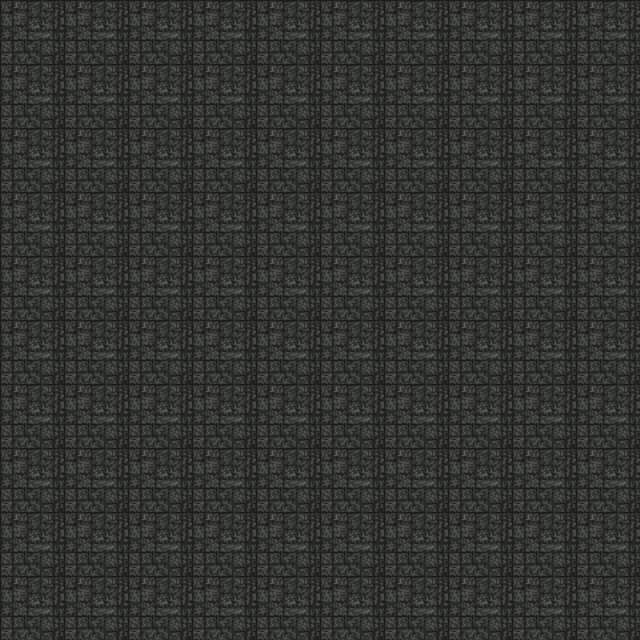
Write a WebGL 2 fragment shader that draws this texture.

```glsl
#version 300 es
precision highp float;
// Dark grey stone paving: one patch of grainy squarish blocks, repeated ten by ten.
uniform vec2 u_resolution;
out vec4 outColor;

#define REPEATS 10.0
#define PHASE 0.01
#define BAND_JOINT 0.62
#define JOINT_HALF_WIDTH 0.010
#define SHADE_WIDTH 0.045
#define STONE_LEVEL 0.260
#define TONE_SPREAD 0.050
#define FINE_GRAIN 0.25
#define COARSE_GRAIN 0.07
#define SAMPLES 2
#define STONE_TINT vec3(0.985, 1.025, 0.985)
#define JOINT_COLOR vec3(0.095, 0.098, 0.090)

const int COLUMNS = 6;
// Left edge of each column, and the heights of its own cross joints.
const float EDGES[6] = float[6](0.0, 0.19, 0.42, 0.63, 0.83, 0.91);
const vec3 CUTS[6] = vec3[6](
    vec3(0.19, 0.41, 0.81),
    vec3(0.14, 0.39, 0.80),
    vec3(0.26, 0.47, 0.80),
    vec3(0.17, 0.47, 0.86),
    vec3(0.12, 0.44, 0.82),
    vec3(0.24, 0.40, 0.86));

float hash(vec2 p) {
    vec3 q = fract(p.xyx * vec3(0.1031, 0.1030, 0.0973));
    q += dot(q, q.yzx + 33.33);
    return fract((q.x + q.y) * q.z);
}

// Value noise that wraps after the given number of cells.
float tileNoise(vec2 p, float cells) {
    vec2 g = p * cells;
    vec2 i = floor(g);
    vec2 f = fract(g);
    f = f * f * (3.0 - 2.0 * f);
    vec2 a = mod(i, cells);
    vec2 b = mod(i + 1.0, cells);
    return mix(mix(hash(a), hash(vec2(b.x, a.y)), f.x),
               mix(hash(vec2(a.x, b.y)), hash(b), f.x), f.y);
}

float wrapDistance(float a, float b) {
    return abs(fract(a - b + 0.5) - 0.5);
}

// One middle edge steps sideways below the band joint.
float edgeAt(int edge, float y) {
    return EDGES[edge] - (edge == 2 && y > BAND_JOINT ? 0.05 : 0.0);
}

// Some neighbouring columns share one wide block.
bool isOpen(int edge, float y) {
    return (edge == 2 && y > 0.80) || (edge == 3 && y > 0.47 && y < BAND_JOINT);
}

float lineMask(float d, float pixel) {
    return 1.0 - smoothstep(JOINT_HALF_WIDTH - 0.5 * pixel,
                            JOINT_HALF_WIDTH + 0.7 * pixel, d);
}

vec3 paving(vec2 uv, float pixel) {
    vec2 cell = fract(vec2(uv.x, 1.0 - uv.y) * REPEATS - PHASE);

    // Slightly worn, uneven joints
    vec2 wear = vec2(tileNoise(cell, 18.0), tileNoise(cell.yx, 17.0)) - 0.5;
    vec2 p = fract(cell + 0.01 * wear);

    // Column and vertical joints
    int column = 0;
    int block = 0;
    float across = 1.0;
    for (int i = 0; i < COLUMNS; i++) {
        float edge = edgeAt(i, p.y);
        bool open = isOpen(i, p.y);
        if (p.x >= edge) {
            column = i;
            if (!open) block = i;
        }
        if (!open) across = min(across, wrapDistance(p.x, edge));
    }

    // Cross joints and the top of the current block
    float mainLine = min(wrapDistance(p.y, 0.0), wrapDistance(p.y, BAND_JOINT));
    float along = mainLine;
    float top = p.y >= BAND_JOINT ? BAND_JOINT : 0.0;
    for (int i = 0; i < 3; i++) {
        float cut = CUTS[column][i];
        along = min(along, wrapDistance(p.y, cut));
        if (p.y >= cut) top = max(top, cut);
    }
    mainLine = min(mainLine, wrapDistance(p.x, 0.0));
    float joint = min(across, along);

    // Stone tone, darker narrow columns, grain and one pale chip
    float fine = tileNoise(cell, 48.0) - 0.5;
    float coarse = tileNoise(cell, 13.0) - 0.5;
    float tone = hash(vec2(float(block) * 7.0 + 3.0, floor(top * 100.0 + 0.5))) - 0.5;
    float level = STONE_LEVEL + TONE_SPREAD * tone - (column > 3 ? 0.018 : 0.0)
                + FINE_GRAIN * fine + COARSE_GRAIN * coarse;
    vec2 chip = (cell - vec2(0.55, 0.41)) / vec2(0.06, 0.05);
    level += 0.18 * exp(-dot(chip, chip)) * (0.6 + fine);

    // Soft dirt beside joints, then the joints themselves
    float dirt = exp(-joint / SHADE_WIDTH) * (0.8 + 0.7 * coarse);
    vec3 color = STONE_TINT * level * (1.0 - 0.36 * dirt);
    float seam = max(0.65 * lineMask(joint, pixel), 0.90 * lineMask(mainLine, pixel));
    return mix(color, JOINT_COLOR, seam * (0.9 + 0.4 * coarse));
}

void main() {
    // Average several samples so every repeat keeps the same look
    float pixel = REPEATS / (min(u_resolution.x, u_resolution.y) * float(SAMPLES));
    vec3 sum = vec3(0.0);
    for (int i = 0; i < SAMPLES * SAMPLES; i++) {
        vec2 offset = (vec2(i % SAMPLES, i / SAMPLES) + 0.5) / float(SAMPLES) - 0.5;
        sum += paving((gl_FragCoord.xy + offset) / u_resolution, pixel);
    }
    outColor = vec4(clamp(sum / float(SAMPLES * SAMPLES), 0.0, 1.0), 1.0);
}
```
